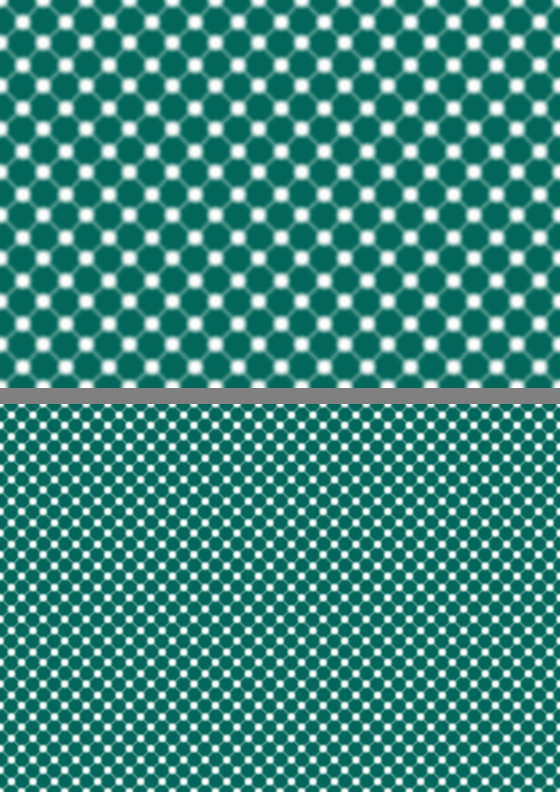
Top: one tile. Bottom: repeated 2 by 2.
A Shadertoy shader for this pattern:

```glsl
// Soft white dots on a staggered grid, joined by faint diagonal threads on teal.
#define REPEATS vec2(13.0, 9.0)
#define GRID_SHIFT vec2(0.005, 0.01)
#define CENTER_DOT vec2(0.527, 0.475)
#define DOT_RADIUS 0.167
#define DOT_BLUR 0.1
#define THREAD_WIDTH 0.064
#define THREAD_STRENGTH 0.26
#define GROUND_COLOR vec3(0.006, 0.402, 0.352)
#define DOT_COLOR vec3(0.985, 0.992, 0.99)

float segmentDistance(vec2 p, vec2 a, vec2 b) {
    vec2 ab = b - a;
    float along = clamp(dot(p - a, ab) / dot(ab, ab), 0.0, 1.0);
    return length(p - a - ab * along);
}

void mainImage(out vec4 fragColor, in vec2 fragCoord) {
    // Whole repeats on both axes keep the tile seamless
    vec2 cell = fract(fragCoord / iResolution.xy * REPEATS - GRID_SHIFT);

    // Nearest dot and nearest thread: one dot in the middle, one per corner
    float dotDistance = length(cell - CENTER_DOT);
    float threadDistance = 1.0;
    for (int i = 0; i < 4; i++) {
        vec2 corner = vec2(i & 1, i >> 1);
        dotDistance = min(dotDistance, length(cell - corner));
        threadDistance = min(threadDistance, segmentDistance(cell, corner, CENTER_DOT));
    }

    // Blurred coverage of each layer
    float dots = 1.0 - smoothstep(DOT_RADIUS - DOT_BLUR, DOT_RADIUS + DOT_BLUR, dotDistance);
    float across = threadDistance / THREAD_WIDTH;
    float threads = THREAD_STRENGTH * exp(-across * across);

    float coverage = 1.0 - (1.0 - dots) * (1.0 - threads);
    fragColor = vec4(mix(GROUND_COLOR, DOT_COLOR, coverage), 1.0);
}
```
